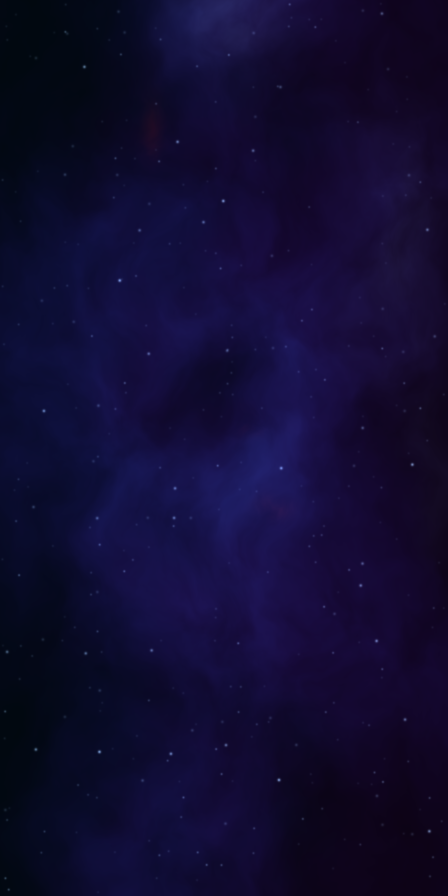
This texture is drawn by a WebGL 1 fragment shader. Its source:

```glsl
precision highp float;
uniform vec2 u_resolution;

const vec3 STAR_TINT = vec3(0.62, 0.80, 0.95);
const vec3 VEIL_TINT = vec3(0.05, 0.07, 0.06);
const vec3 EMBER_TINT = vec3(0.13, 0.015, -0.03);

vec2 hash2(vec2 p) {
  vec3 q = fract(vec3(p.xyx) * vec3(0.1031, 0.1030, 0.0973));
  q += dot(q, q.yzx + 33.33);
  return fract((q.xx + q.yz) * q.zy);
}

float cornerSlope(vec2 cell, vec2 corner, vec2 f) {
  float angle = 6.2832 * hash2(cell + corner).x;
  return dot(vec2(cos(angle), sin(angle)), f - corner);
}

float gradientNoise(vec2 p) {
  vec2 cell = floor(p);
  vec2 f = p - cell;
  vec2 u = f * f * f * (f * (f * 6.0 - 15.0) + 10.0);
  float low = mix(cornerSlope(cell, vec2(0.0), f), cornerSlope(cell, vec2(1.0, 0.0), f), u.x);
  float high = mix(cornerSlope(cell, vec2(0.0, 1.0), f), cornerSlope(cell, vec2(1.0), f), u.x);
  return mix(low, high, u.y);
}

float fbm(vec2 p) {
  float sum = 0.0;
  float amplitude = 0.6;
  for (int i = 0; i < 5; i++) {
    sum += amplitude * gradientNoise(p);
    p = mat2(1.6, 1.2, -1.2, 1.6) * p + 17.3;
    amplitude *= 0.48;
  }
  return sum;
}

float glow(vec2 p, vec2 center, vec2 radius) {
  vec2 d = (p - center) / radius;
  return exp(-dot(d, d));
}

// Broad light and dark masses of the nebula
float cloudMass(vec2 p) {
  float mass = 0.095;
  mass += 0.21 * glow(p, vec2(0.52, 0.76), vec2(0.26, 0.36));
  mass += 0.14 * glow(p, vec2(0.40, 1.37), vec2(0.29, 0.27));
  mass += 0.12 * glow(p, vec2(0.16, 1.04), vec2(0.28, 0.36));
  mass += 0.10 * glow(p, vec2(0.67, 1.09), vec2(0.17, 0.30));
  mass += 0.17 * glow(p, vec2(0.53, 2.02), vec2(0.18, 0.22));
  mass += 0.10 * glow(p, vec2(0.88, 1.45), vec2(0.15, 0.32));
  mass += 0.15 * glow(p, vec2(0.37, 0.12), vec2(0.22, 0.25));
  mass += 0.08 * glow(p, vec2(0.88, 0.52), vec2(0.26, 0.22));
  mass += 0.05 * glow(p, vec2(0.62, 1.70), vec2(0.40, 0.35));
  mass -= 0.13 * glow(p, vec2(0.45, 1.13), vec2(0.12, 0.11));
  mass -= 0.05 * glow(p, vec2(0.02, 0.20), vec2(0.20, 0.50));
  mass -= 0.04 * glow(p, vec2(0.04, 1.85), vec2(0.25, 0.35));
  return max(mass, 0.03);
}

// Deep indigo ramp, bluer for low warmth and more purple for high
vec3 nebulaColor(float light, float warmth) {
  vec3 color = vec3(0.005 + 0.29 * light, 0.018 + 0.62 * light * light, light);
  return color + (warmth - 0.5) * vec3(0.035, -0.022, -0.01);
}

// One star at most in each grid cell; few of them are bright
float starLayer(vec2 p, float cells, float density, float radius) {
  vec2 cell = floor(p * cells);
  vec2 pick = hash2(cell + cells);
  vec2 center = (cell + 0.2 + 0.6 * hash2(cell + 71.7)) / cells;
  float brightness = 0.2 + 0.8 * pick.y * pick.y * pick.y;
  vec2 d = (p - center) / radius;
  return step(pick.x, density) * brightness * exp(-dot(d, d));
}

void main() {
  vec2 p = gl_FragCoord.xy / u_resolution.x;

  // Warped clouds
  vec2 warp = vec2(fbm(p * 3.0 + 4.1), fbm(p * 3.0 + 29.6));
  vec2 drift = p + 0.16 * warp;
  float billow = fbm(drift * vec2(5.0, 3.6) + 8.2);
  float wisps = fbm(drift * vec2(13.0, 9.0) + 51.0);
  float light = cloudMass(drift) * (1.0 + 0.55 * billow + 0.28 * wisps);
  float warmth = smoothstep(0.05, 0.85, p.x + 0.5 * warp.y);
  vec3 color = nebulaColor(light, warmth);

  // Pale veils and faint reddish embers
  float veil = glow(drift, vec2(0.53, 2.0), vec2(0.12, 0.16))
             + 0.6 * glow(drift, vec2(0.89, 1.45), vec2(0.11, 0.28))
             + 0.4 * glow(drift, vec2(0.97, 0.95), vec2(0.06, 0.16));
  color += VEIL_TINT * veil * (0.8 + wisps);
  float ember = glow(p, vec2(0.55, 1.06), vec2(0.06, 0.025))
              + glow(p, vec2(0.61, 0.87), vec2(0.035, 0.025))
              + 0.6 * glow(p, vec2(0.34, 1.71), vec2(0.025, 0.07));
  color += EMBER_TINT * ember * smoothstep(-0.15, 0.4, wisps);

  // Sparse stars
  float stars = 0.65 * starLayer(p, 17.0, 0.14, 0.0034)
              + 0.28 * starLayer(p, 38.0, 0.09, 0.0027);
  color += STAR_TINT * stars;

  gl_FragColor = vec4(clamp(color, 0.0, 1.0), 1.0);
}
```
